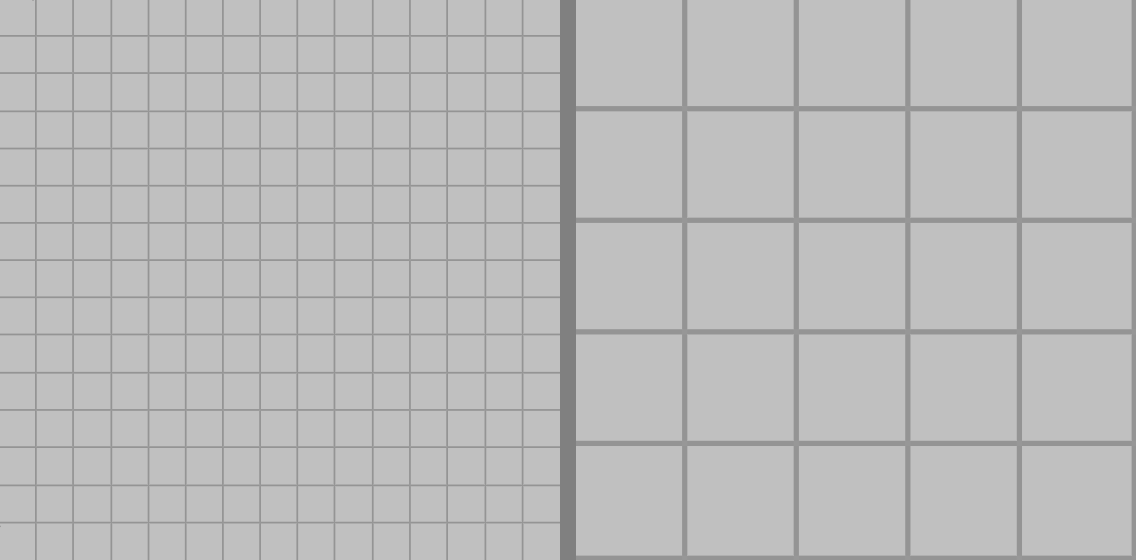
Left, the full canvas; right, a detail of the centre.
Give the GLSL for this pattern, as a WebGL 2 fragment shader.

```glsl
#version 300 es
precision highp float;

uniform vec2 u_resolution;
out vec4 fragColor;

// Lengths are in ruling units, UNITS of them to the canvas side
const float UNITS = 512.0;
const float GRID_CENTER = 255.4;
const float PITCH = 34.05;
const float EDGE_STRETCH = 0.005;
const float LINE_WIDTH = 1.6;
const float LINE_OFFSET = -0.2;
const float SPECK_RADIUS = 0.7;
const float CROSSING_FADE = 0.2;
const vec2 TOP_SPECK = vec2(30.2, 0.0);
const vec2 LEFT_SPECK = vec2(0.0, 481.3);
const vec3 TILE_COLOR = vec3(0.753);
const vec3 LINE_COLOR = vec3(0.580);
const vec3 CROSSING_COLOR = vec3(0.650);

// Distance along each axis to the nearest line, each ruled on a whole unit
vec2 gridDistance(vec2 p) {
    vec2 index = floor((p - GRID_CENTER) / PITCH) + 0.5;
    vec2 stretch = EDGE_STRETCH * index * index * index;
    vec2 ruled = floor(GRID_CENTER + PITCH * index + stretch + 0.5);
    return abs(p - ruled - LINE_OFFSET);
}

// Pixel coverage of a shape from its signed distance
float coverage(float signedDistance, float pixel) {
    return clamp(0.5 - signedDistance / pixel, 0.0, 1.0);
}

void main() {
    // Rows are ruled from the top edge downwards
    vec2 uv = gl_FragCoord.xy / u_resolution;
    vec2 p = vec2(uv.x, 1.0 - uv.y) * UNITS;
    float pixel = UNITS / min(u_resolution.x, u_resolution.y);

    // Square grid, slightly paler where lines cross
    vec2 lineDistance = gridDistance(p) - 0.5 * LINE_WIDTH;
    float vertical = coverage(lineDistance.x, pixel);
    float horizontal = coverage(lineDistance.y, pixel);
    vec3 ink = mix(LINE_COLOR, CROSSING_COLOR, CROSSING_FADE * vertical * horizontal);
    vec3 color = mix(TILE_COLOR, ink, max(vertical, horizontal));

    // Tiny specks on the border
    float speck = min(distance(p, TOP_SPECK), distance(p, LEFT_SPECK)) - SPECK_RADIUS;
    color = mix(color, LINE_COLOR, coverage(speck, pixel));

    fragColor = vec4(color, 1.0);
}
```
